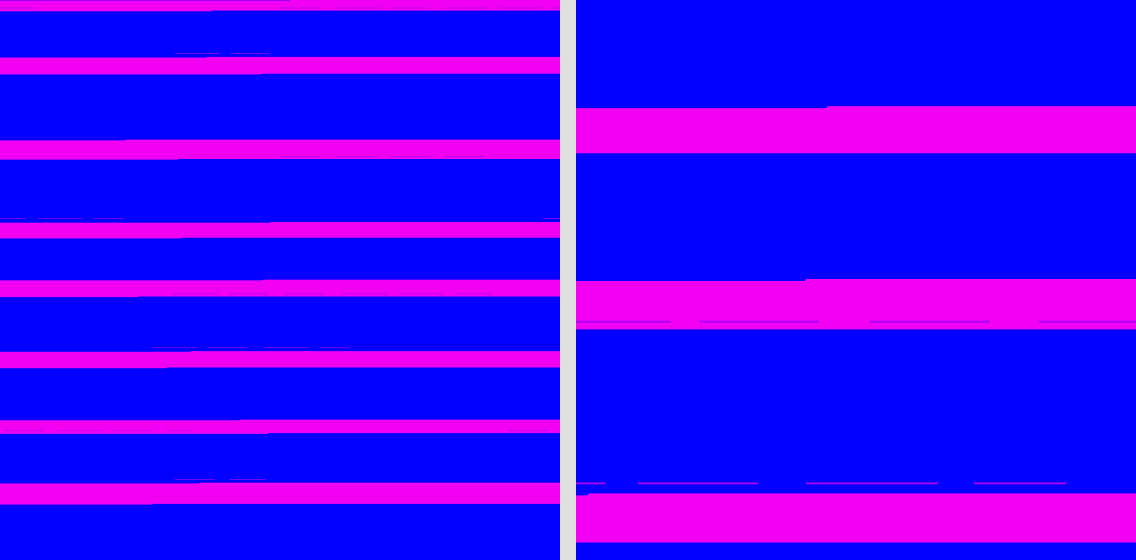
Left, the full canvas; right, a detail of the centre.
Give the GLSL for this pattern, as a Shadertoy shader.

```glsl
#define ROWS 8
#define BLUE vec3(0.005, 0.0, 1.0)
#define MAGENTA vec3(0.95, 0.0, 0.95)
#define SCRATCH vec3(0.66, 0.0, 0.96)
#define SCRATCH_WIDTH 0.0011
#define DASH_PERIOD 0.094
#define DASH_FILL 0.76
#define EDGE_STEP 0.0012
#define INSIDE_GAP 0.0052
#define OUTSIDE_GAP 0.0066

// Per row, bottom to top: (centre shift, thickness) in row heights
const vec2 STRIPE[ROWS] = vec2[ROWS](
    vec2(0.048, 0.302), vec2(0.004, 0.193), vec2(-0.038, 0.234), vec2(-0.020, 0.240),
    vec2(-0.189, 0.224), vec2(-0.038, 0.276), vec2(0.162, 0.240), vec2(0.022, 0.156));

// Per row: (start, length) of the scratched run, wrapping at the sides
const vec2 RUN[ROWS] = vec2[ROWS](
    vec2(0.312, 0.188), vec2(0.906, 0.437), vec2(0.270, 0.355), vec2(0.306, 0.573),
    vec2(0.969, 0.253), vec2(0.500, 0.379), vec2(0.312, 0.188), vec2(0.500, 0.562));

float hash(float n) {
    return fract(sin(n * 127.1 + 3.7) * 437.58);
}

// Antialiased coverage of the interval [low, high]
float band(float v, float low, float high, float pixel) {
    float above = clamp((v - low) / pixel + 0.5, 0.0, 1.0);
    float below = clamp((high - v) / pixel + 0.5, 0.0, 1.0);
    return max(above + below - 1.0, 0.0);
}

// Small upward step of a stripe edge at a random column
float edgeStep(float x, float seed, float pixel) {
    float column = mix(0.22, 0.52, hash(seed));
    return EDGE_STEP * (smoothstep(-pixel, pixel, x - column) - 0.5);
}

// Irregular dashes limited to one run
float dashes(float x, vec2 run, float seed, float pixel) {
    float along = fract(x - run.x);
    float period = DASH_PERIOD * (1.0 + 0.08 * hash(seed));
    float cell = floor(along / period);
    float fill = DASH_FILL + 0.16 * (hash(seed + cell * 5.3) - 0.5);
    float dash = band(along - cell * period, 0.0, fill * period, pixel);
    return dash * band(along, 0.0, run.y, pixel);
}

void mainImage(out vec4 fragColor, in vec2 fragCoord) {
    vec2 uv = fragCoord / iResolution.xy;
    vec2 pixel = 1.0 / iResolution.xy;
    float stripes = 0.0;
    float scratches = 0.0;

    for (int row = 0; row < ROWS; row++) {
        float id = float(row);
        float centre = (id + 0.9 + STRIPE[row].x) / float(ROWS);
        float halfWidth = 0.5 * STRIPE[row].y / float(ROWS);
        float low = centre - halfWidth + edgeStep(uv.x, id + 1.0, pixel.x);
        float high = centre + halfWidth + edgeStep(uv.x, id + 21.0, pixel.x);
        stripes = max(stripes, band(uv.y, low, high, pixel.y));

        // Scratches alternate between inside the lower edge and above the upper one
        float level = row % 2 == 1 ? centre - halfWidth + INSIDE_GAP
                                   : centre + halfWidth + OUTSIDE_GAP;
        float line = band(uv.y, level - 0.5 * SCRATCH_WIDTH, level + 0.5 * SCRATCH_WIDTH, pixel.y);
        scratches = max(scratches, line * dashes(uv.x, RUN[row], id + 41.0, pixel.x));
    }

    vec3 color = mix(BLUE, MAGENTA, stripes);
    color = mix(color, SCRATCH, scratches);
    fragColor = vec4(color, 1.0);
}
```
